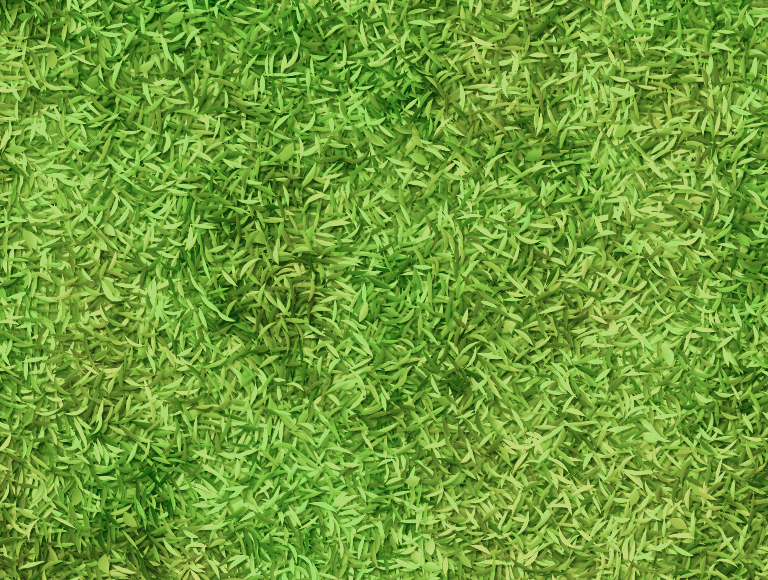
Write a Shadertoy shader that draws this texture.

```glsl
// Dense sunlit lawn seen from above: short, curved blades in tangled tufts.
// Jittered grids of tapered blades are laid from the top down until the ground
// is hidden; each blade has a tone and a warmth, coloured by a green ramp.

const int LAYERS = 15;
const float CELL = 0.040;         // grid spacing, in canvas heights
const float HALF_WIDTH = 0.0036;  // of an ordinary blade

float hash(vec2 p) {
    return fract(sin(dot(p, vec2(127.1, 311.7))) * 43758.5453);
}

// Four random values from one seed
vec4 hash4(vec2 p) {
    float n = dot(p, vec2(127.1, 311.7));
    return fract(sin(n + vec4(0.0, 1.7, 3.9, 5.3)) * 43758.5453);
}

float valueNoise(vec2 p) {
    vec2 i = floor(p), f = fract(p);
    f = f * f * (3.0 - 2.0 * f);
    float low = mix(hash(i), hash(i + vec2(1, 0)), f.x);
    float high = mix(hash(i + vec2(0, 1)), hash(i + vec2(1, 1)), f.x);
    return mix(low, high, f.y);
}

// Position along (x, -1 to 1 at the tips) and across (y) a bent blade
vec2 bladeCoords(vec2 p, vec2 dir, float halfLength, float bend) {
    float along = dot(p, dir) / halfLength;
    float across = dir.x * p.y - dir.y * p.x;
    return vec2(along, across + bend * halfLength * (along * along - 0.4));
}

// Approximate signed distance to the tapered outline
float bladeDistance(vec2 q, float halfWidth) {
    return abs(q.y) - halfWidth * (1.0 - q.x * q.x);
}

// Dark to light greens, stops spaced by how much area each covers
vec3 grassRamp(float tone) {
    vec3 col = vec3(0.09, 0.23, 0.04);
    col = mix(col, vec3(0.20, 0.37, 0.08), smoothstep(0.08, 0.23, tone));
    col = mix(col, vec3(0.32, 0.50, 0.14), smoothstep(0.23, 0.37, tone));
    col = mix(col, vec3(0.43, 0.62, 0.20), smoothstep(0.37, 0.50, tone));
    col = mix(col, vec3(0.56, 0.76, 0.27), smoothstep(0.50, 0.64, tone));
    return mix(col, vec3(0.70, 0.86, 0.46), smoothstep(0.64, 0.80, tone));
}

// Direction in which a tuft leans
vec2 tuftDirection(vec2 p) {
    float angle = 0.4 + 3.0 * (valueNoise(p * 2.8 + 4.0) - 0.5)
                      + 1.2 * (valueNoise(p * 7.0 + 21.0) - 0.5);
    return vec2(cos(angle), sin(angle));
}

// Slides one grid of blades under what is already laid.
// The surface holds tone, warmth, uncovered share and shadow.
vec4 addLayer(vec4 surface, vec2 p, vec2 tuft, float layer, float pixel) {
    vec2 grid = p / CELL + layer * vec2(0.37, 0.61);
    vec2 home = floor(grid - 0.5);
    for (int k = 0; k < 4; k++) {
        vec2 id = home + vec2(k & 1, k >> 1);
        vec4 pick = hash4(id + layer * vec2(17.3, 9.7));
        vec4 more = fract(pick * 7.3);
        float broad = step(0.988, fract(pick.x * 13.7 + pick.y * 5.1));
        vec2 offset = (grid - id - mix(vec2(0.2), vec2(0.8), pick.xy)) * CELL;

        // Shape of this blade
        vec2 dir = normalize(tuft + vec2(-tuft.y, tuft.x) * 4.4 * (pick.z - 0.5));
        float halfLength = CELL * mix(0.40, 0.64, more.x) * mix(1.0, 0.8, broad);
        float halfWidth = HALF_WIDTH * mix(0.75, 1.25, more.y) * mix(1.0, 2.2, broad);
        float bend = 0.5 * (more.z - 0.5);

        // Blade body, lit along one side and towards its tip
        vec2 q = bladeCoords(offset, dir, halfLength, bend);
        float d = bladeDistance(q, halfWidth);
        float cover = 1.0 - smoothstep(-0.6 * pixel, 0.6 * pixel, d);
        float lit = 0.07 * clamp(q.y / halfWidth, -1.0, 1.0) + 0.05 * q.x;
        float tone = 0.61 - 0.006 * layer + 0.60 * (pick.w - 0.5);
        tone = mix(tone, 0.66, 0.7 * broad) + lit - min(surface.w, 0.26);
        float share = cover * surface.z;
        surface.xy += share * vec2(tone, more.w - 0.5);
        surface.z -= share;

        // Soft shadow for the blades below, down and to the right
        vec2 s = bladeCoords(offset - vec2(0.0025, -0.0035), dir, halfLength, bend);
        surface.w += 0.13 * (1.0 - smoothstep(-0.002, 0.003, bladeDistance(s, halfWidth)));
    }
    return surface;
}

void mainImage(out vec4 fragColor, in vec2 fragCoord) {
    vec2 p = fragCoord / iResolution.y;
    float pixel = 1.0 / iResolution.y;
    vec2 tuft = tuftDirection(p);

    // Blades from the top down, then the shaded undergrowth
    vec4 surface = vec4(0.0, 0.0, 1.0, 0.0);
    for (int k = 0; k < LAYERS; k++) {
        surface = addLayer(surface, p, tuft, float(k), pixel);
        if (surface.z < 0.03) break;
    }
    float ground = 0.34 + 0.24 * valueNoise(p * 70.0) - min(surface.w, 0.26);
    float tone = surface.x + surface.z * ground;

    // Broad light and dark patches and small hollows
    tone += 0.20 * (valueNoise(p * 4.5 + 8.0) - 0.5);
    tone += 0.18 * (valueNoise(p * 15.0 + 31.0) - 0.5);

    // Yellowish and fresh green drifts
    float warmth = surface.y + 0.9 * (valueNoise(p * 6.0 + 55.0) - 0.5);
    vec3 col = grassRamp(tone) + warmth * vec3(0.11, -0.015, 0.03);
    fragColor = vec4(clamp(col, 0.0, 1.0), 1.0);
}
```
